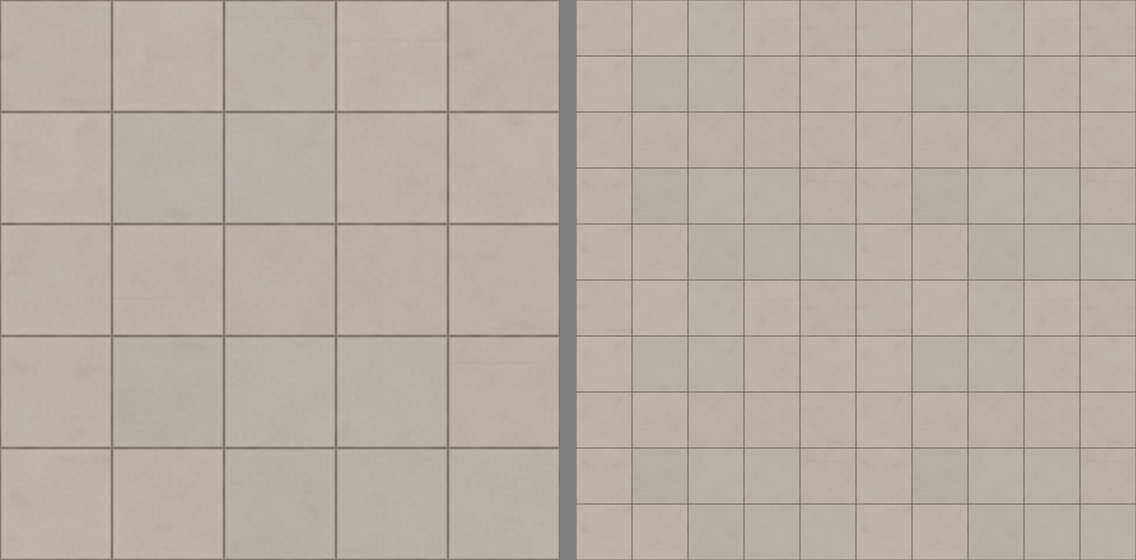
Left: one tile. Right: repeated 2 by 2.
A Shadertoy shader for this texture:

```glsl
#define TILES 5.0
#define JOINT_RADIUS 0.0021
#define JOINT_WEAR 0.28
#define TONE_SPREAD 0.014
#define GREY_AMOUNT 0.85
#define CLOUD_AMOUNT 0.028
#define GRAIN_AMOUNT 0.016
#define STREAK_AMOUNT 0.022
#define RIM_LIGHT 0.014

const vec3 CLAY = vec3(0.747, 0.692, 0.650);
const vec3 GREY_CLAY = vec3(0.712, 0.688, 0.640);
const vec3 STAIN = vec3(0.700, 0.640, 0.575);
const vec3 GROUT = vec3(0.420, 0.355, 0.325);

vec2 hash2(vec2 p) {
    vec3 q = fract(p.xyx * vec3(0.1031, 0.1030, 0.0973));
    q += dot(q, q.yzx + 33.33);
    return fract((q.xx + q.yz) * q.zy);
}

float cornerSlope(vec2 cell, vec2 offset, vec2 period) {
    float angle = 6.28318 * hash2(mod(cell, period) + 17.0).x;
    return dot(vec2(cos(angle), sin(angle)), offset);
}

// Gradient noise that wraps after a whole number of cells
float wrapNoise(vec2 p, vec2 period) {
    vec2 i = floor(p), f = p - i;
    vec2 u = f * f * f * (f * (f * 6.0 - 15.0) + 10.0);
    vec2 e = vec2(1.0, 0.0);
    float low = mix(cornerSlope(i, f, period),
                    cornerSlope(i + e, f - e, period), u.x);
    float high = mix(cornerSlope(i + e.yx, f - e.yx, period),
                     cornerSlope(i + e.xx, f - e.xx, period), u.x);
    return mix(low, high, u.y);
}

float clouds(vec2 uv, vec2 shift) {
    float sum = 0.0, weight = 0.6, cells = 13.0;
    for (int octave = 0; octave < 4; octave++) {
        sum += weight * wrapNoise(uv * cells + shift, vec2(cells));
        weight *= 0.55;
        cells *= 2.0;
    }
    return sum;
}

void mainImage(out vec4 fragColor, in vec2 fragCoord) {
    vec2 uv = fragCoord / iResolution.xy;
    vec2 tile = floor(uv * TILES);
    vec2 local = fract(uv * TILES);
    vec2 seed = hash2(tile + 3.0);
    vec2 mood = hash2(tile + 41.0);
    vec2 shift = floor(seed * 60.0);

    // Tone of each tile, with a few greyer ones
    float cloud = clouds(uv, shift);
    float greyness = smoothstep(0.55, 0.95, mood.x) * GREY_AMOUNT;
    vec3 color = mix(CLAY, GREY_CLAY, clamp(greyness + cloud * 0.7, 0.0, 1.0));
    color += (seed.y - 0.5) * TONE_SPREAD;

    // Soft mottling, small stains and fine grain
    color += cloud * CLOUD_AMOUNT;
    float stain = smoothstep(0.22, 0.6, wrapNoise(uv * vec2(17.0, 25.0) + shift, vec2(17.0, 25.0)));
    color = mix(color, STAIN, stain * 0.4);
    color += wrapNoise(uv * 120.0, vec2(120.0)) * GRAIN_AMOUNT;

    // Faint horizontal trowel marks on some tiles
    float streakOffset = (local.y - mix(0.15, 0.85, mood.y)) / 0.012;
    float streak = exp(-streakOffset * streakOffset) * step(0.7, seed.x);
    streak *= 0.6 + wrapNoise(uv * vec2(20.0, 5.0), vec2(20.0, 5.0));
    color -= streak * STREAK_AMOUNT;

    // Pale rim beside the joints
    vec2 edge = min(local, 1.0 - local) / TILES;
    float edgeDistance = min(edge.x, edge.y);
    float rimOffset = (edgeDistance - 0.008) / 0.003;
    color += RIM_LIGHT * exp(-rimOffset * rimOffset);

    // Narrow grout lines, unevenly dark along their length
    float radius = max(JOINT_RADIUS, 0.7 / min(iResolution.x, iResolution.y));
    vec2 joint = exp(-edge * edge / (radius * radius));
    float wear = 0.5 + wrapNoise(uv * 30.0, vec2(30.0));
    float coverage = max(joint.x, joint.y) * (1.0 - JOINT_WEAR * clamp(wear, 0.0, 1.0));
    color = mix(color, GROUT, coverage);

    fragColor = vec4(color, 1.0);
}
```
